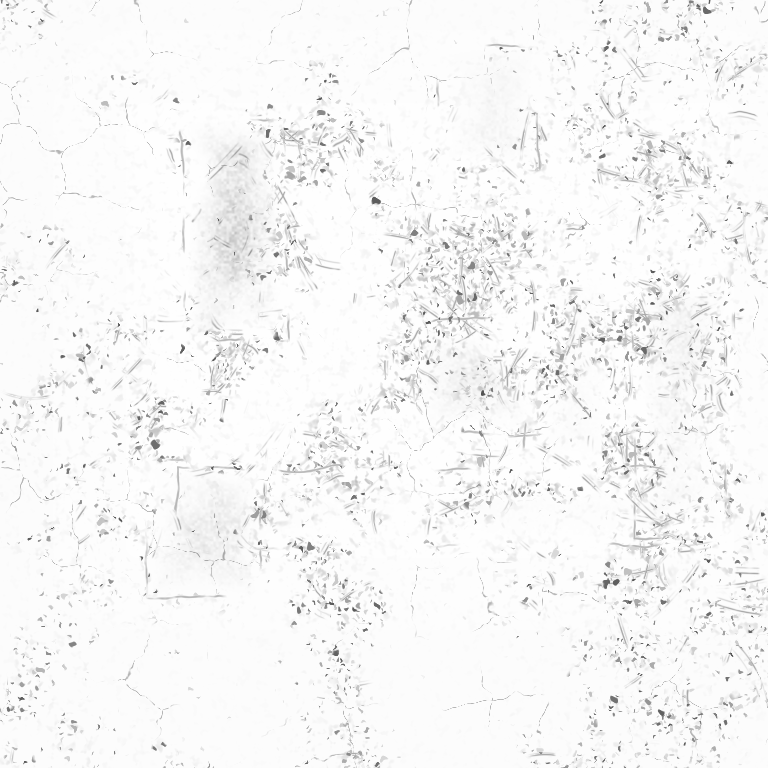
Give the GLSL for this texture map, as a Shadertoy shader.

```glsl
// Pale worn masonry: bright ground with clustered crumbs, straw, hairline cracks and faint grey slabs.

const vec3  PAPER = vec3(0.998);
const vec3  INK   = vec3(0.32);
const float SOFT  = 0.0011;          // edge softness in canvas units
const float CRUMB_SCALE = 150.0;     // cells per canvas
const float CHIP_SCALE  = 92.0;
const float STRAW_SCALE = 14.0;
const float CRACK_SCALE = 11.0;
const float FLECK_INK = 0.34;
const float STRAW_INK = 0.48;
const float CRACK_INK = 0.42;
const float SEAM_INK  = 0.40;
const float HAZE      = 0.012;

const int SLAB_COUNT = 7;
// Slab centre (xy) and half size (zw), with the grey of its middle.
const vec4 SLABS[SLAB_COUNT] = vec4[](
    vec4(0.305, 0.70, 0.068, 0.145), vec4(0.265, 0.31, 0.075, 0.090),
    vec4(0.620, 0.51, 0.080, 0.075), vec4(0.885, 0.47, 0.060, 0.170),
    vec4(0.635, 0.86, 0.065, 0.080), vec4(0.750, 0.52, 0.065, 0.140),
    vec4(0.560, 0.34, 0.330, 0.050));
const float TONES[SLAB_COUNT] = float[](0.34, 0.24, 0.14, 0.13, 0.12, 0.03, 0.03);

vec3 hash3(vec2 c) {
    vec3 q = fract(vec3(c.xyx) * vec3(0.1031, 0.1030, 0.0973));
    q += dot(q, q.yxz + 33.33);
    return fract((q.xxy + q.yzz) * q.zyx);
}

mat2 rot(float a) { return mat2(cos(a), -sin(a), sin(a), cos(a)); }

float noise(vec2 p) {
    vec2 i = floor(p), f = fract(p);
    f = f * f * (3.0 - 2.0 * f);
    return mix(mix(hash3(i).x, hash3(i + vec2(1, 0)).x, f.x),
               mix(hash3(i + vec2(0, 1)).x, hash3(i + 1.0).x, f.x), f.y);
}

float fbm(vec2 p) {
    float sum = 0.0, amp = 0.533;
    for (int i = 0; i < 4; i++) {
        sum += amp * noise(p);
        p = rot(0.6) * p * 2.1 + 17.0;
        amp *= 0.5;
    }
    return sum;
}

float box(vec2 p, vec2 halfSize) {
    vec2 d = abs(p) - halfSize;
    return length(max(d, 0.0)) + min(max(d.x, d.y), 0.0);
}

// Small stretched grains, locally aligned; cover is the share of filled cells.
float grains(vec2 p, float scale, float cover, float seed) {
    vec2 g = p * scale + seed, base = floor(g);
    float ink = 0.0;
    for (int k = 0; k < 9; k++) {
        vec2 id = base + vec2(k % 3, k / 3) - 1.0;
        vec3 h = hash3(id), s = hash3(id + 71.0);
        vec2 d = rot(6.0 * noise(id * 0.12) + 2.2 * s.x) * (g - id - h.xy);
        d.y += 0.15 * sin(5.0 * d.x + 6.0 * s.z);
        float r = mix(0.25, 0.62, s.y * s.y);
        float dist = length(d * vec2(1.0, mix(1.2, 2.8, s.z))) - r;
        float shape = 1.0 - smoothstep(-SOFT * scale, SOFT * scale, dist);
        ink = max(ink, shape * mix(0.2, 0.95, s.x * s.x) * smoothstep(h.z, h.z + 0.06, cover));
    }
    return ink;
}

// Gently bent stalks, drawn by their shaded rims.
float straw(vec2 p, float scale, float cover, float seed) {
    vec2 g = p * scale + seed, base = floor(g);
    float ink = 0.0;
    for (int k = 0; k < 9; k++) {
        vec2 id = base + vec2(k % 3, k / 3) - 1.0;
        vec3 h = hash3(id), s = hash3(id + 31.0);
        vec2 d = rot(6.3 * noise(id * 0.37) + 1.4 * s.x) * (g - id - 0.2 - 0.6 * h.xy);
        d.y += 0.5 * (s.y - 0.5) * d.x * d.x;
        float reach = mix(0.3, 0.85, s.z), width = scale * mix(0.001, 0.006, s.y * s.x);
        float rim = (abs(d.y) - width) / (SOFT * scale);
        float shade = exp(-rim * rim) * (d.y > 0.0 ? 1.0 : 0.45);
        shade *= 1.0 - smoothstep(reach * 0.75, reach, abs(d.x));
        ink = max(ink, shade * smoothstep(h.z, h.z + 0.12, cover));
    }
    return ink;
}

// Gap between the two nearest cell points, zero along cell borders.
float cellGap(vec2 p) {
    vec2 base = floor(p), near = vec2(9.0);
    for (int k = 0; k < 9; k++) {
        vec2 id = base + vec2(k % 3, k / 3) - 1.0;
        float d = length(p - id - 0.15 - 0.7 * hash3(id).xy);
        near = d < near.x ? vec2(d, near.x) : vec2(near.x, min(near.y, d));
    }
    return near.y - near.x;
}

void mainImage(out vec4 fragColor, in vec2 fragCoord) {
    vec2 p = fragCoord / iResolution.xy;
    vec2 warp = vec2(fbm(p * 18.0), fbm(p * 18.0 + 40.0)) - 0.5;
    vec2 q = p + 0.014 * warp;
    float fine = noise(p * 290.0), patchy = fbm(p * 26.0 + 9.0);

    // Slabs: grey middles, bare cores and distance to the closest border
    float tone = 0.0, bare = 0.0, seam = 1.0;
    for (int i = 0; i < SLAB_COUNT; i++) {
        float d = box(q - SLABS[i].xy, SLABS[i].zw);
        tone += TONES[i] * smoothstep(0.0, 0.085, -d);
        bare = max(bare, min(1.0, 4.0 * TONES[i]) * smoothstep(0.0, 0.03, -d));
        seam = min(seam, abs(d));
    }
    tone *= (0.3 + 0.9 * fine) * smoothstep(0.15, 0.75, fbm(p * 9.0 + 3.0));

    // Where debris gathers: drifts, seams and the middle of the wall
    float middle = 1.0 - smoothstep(-0.10, 0.14, box(p - vec2(0.56, 0.57), vec2(0.38, 0.28)));
    float drift = smoothstep(0.40, 0.70, fbm(p * 9.0 + 2.0) + 0.04 * middle);
    float border = exp(-seam / 0.016) * smoothstep(0.35, 0.65, patchy);
    float clutter = drift * (0.1 + 1.1 * smoothstep(0.3, 0.7, patchy)) + 0.5 * border;
    clutter = clamp(clutter * (1.0 - 0.75 * bare), 0.0, 1.0);

    // Layers of marks
    float crumbs = grains(q, CRUMB_SCALE, 0.025 + 0.42 * clutter, 5.0);
    float chips = grains(q, CHIP_SCALE, 0.26 * clutter, 210.0);
    float cover = middle * (0.10 + 0.65 * clutter) + 0.2 * drift * drift;
    float stalks = max(straw(p, STRAW_SCALE, cover, 3.0), straw(p, STRAW_SCALE * 1.6, cover, 90.0));
    stalks = max(stalks, straw(q, STRAW_SCALE * 3.0, cover, 300.0));
    stalks *= smoothstep(0.25, 0.7, noise(p * 85.0));
    float crackLine = 1.0 - smoothstep(0.002, 0.022, cellGap((p + 0.05 * warp) * CRACK_SCALE));
    float cracks = crackLine * smoothstep(0.52, 0.68, fbm(p * 13.0 + 60.0)) * smoothstep(0.2, 0.6, fine);
    float seams = (1.0 - smoothstep(0.0003, 0.0022, seam)) * smoothstep(0.50, 0.68, patchy);
    float rough = 0.6 * noise(q * 135.0) + 0.4 * noise(rot(0.7) * q * 270.0);
    float flecks = smoothstep(0.55, 0.88, rough) * (0.12 + clutter) * (0.4 + 0.6 * middle);

    float marks = max(max(crumbs, chips), max(STRAW_INK * stalks, CRACK_INK * cracks));
    marks = max(marks, max(SEAM_INK * seams, FLECK_INK * flecks));
    float ink = tone + marks + HAZE * (1.0 - middle);
    fragColor = vec4(mix(PAPER, INK, clamp(ink, 0.0, 1.0)), 1.0);
}
```
